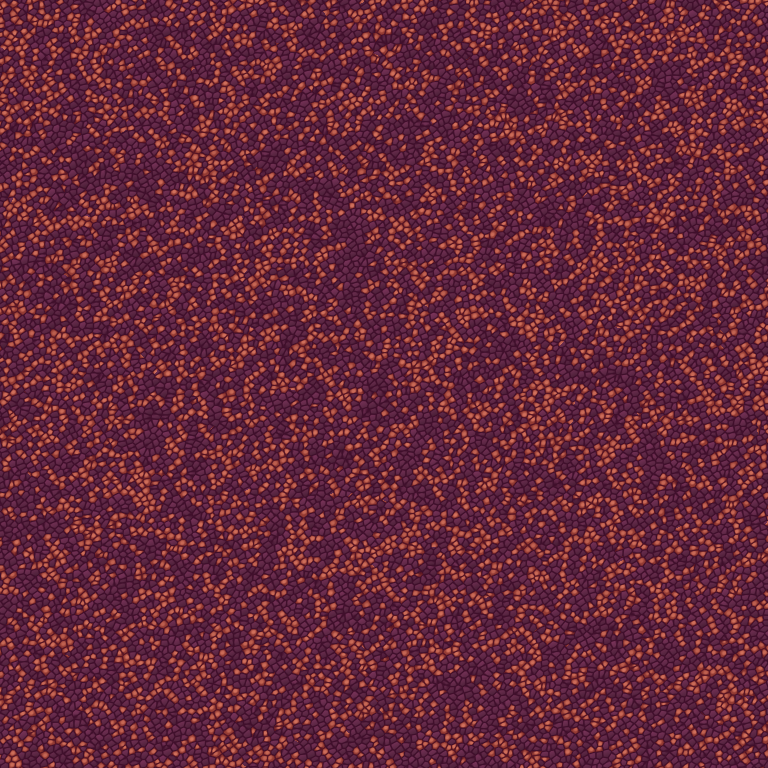
A three.js fragment shader for this texture:

```glsl
varying vec2 vUv;

const vec3 SHADOW = vec3(0.25, 0.06, 0.17);
const vec3 PLUM = vec3(0.38, 0.16, 0.28);
const vec3 MAROON = vec3(0.34, 0.08, 0.14);
const vec3 EMBER = vec3(0.58, 0.23, 0.20);
const vec3 ORANGE = vec3(0.82, 0.44, 0.36);

const vec2 THREADS = vec2(112.0, 134.0);
const float TILT = 0.6;
const float JITTER = 0.75;
const float ORANGE_SHARE = 0.36;

vec2 hash2(vec2 cell) {
  vec3 q = fract(cell.xyx * vec3(0.1031, 0.1030, 0.0973));
  q += dot(q, q.yzx + 33.33);
  return fract((q.xx + q.yz) * q.zy);
}

vec2 rotate(vec2 p, float angle) {
  float c = cos(angle);
  float s = sin(angle);
  return vec2(c * p.x + s * p.y, c * p.y - s * p.x);
}

// Nearest stitch: xy = offset from its centre, zw = its cell; gap grows inward
vec4 nearestStitch(vec2 p, float jitter, out float gap) {
  vec2 base = floor(p);
  vec4 stitch = vec4(0.0);
  float first = 9.0;
  float second = 9.0;
  for (int y = -1; y <= 1; y++) {
    for (int x = -1; x <= 1; x++) {
      vec2 cell = base + vec2(float(x), float(y));
      vec2 offset = p - cell - 0.5 - jitter * (hash2(cell + 200.0) - 0.5);
      float d = length(offset);
      if (d < first) {
        second = first;
        first = d;
        stitch = vec4(offset, cell);
      } else {
        second = min(second, d);
      }
    }
  }
  gap = second - first;
  return stitch;
}

// Faint drift in how densely the orange yarn surfaces
float drift(vec2 uv) {
  return sin(uv.x * 19.0 + 3.0 * sin(uv.y * 11.0)) * sin(uv.y * 23.0 + 2.0 * sin(uv.x * 13.0));
}

vec3 plumStitch(float body, float light, float tone) {
  vec3 yarn = PLUM * (0.90 + 0.22 * tone + 0.25 * light);
  return mix(SHADOW, yarn, body);
}

vec3 orangeStitch(float body, float light, float tone, float radius) {
  vec3 yarn = mix(MAROON, EMBER, body);
  float core = smoothstep(0.56, 0.12, radius - 0.25 * light);
  return mix(yarn, ORANGE, core * body * (0.65 + 0.35 * tone));
}

void main() {
  vec2 p = rotate(vUv, TILT) * THREADS;
  float gap;
  vec4 stitch = nearestStitch(p, JITTER, gap);
  vec2 seed = hash2(stitch.zw + 431.0);

  // Rounded relief lit from above
  float body = smoothstep(0.02, 0.42, gap);
  float light = dot(rotate(stitch.xy, -TILT), vec2(-0.3, 0.9));
  float radius = length(stitch.xy);

  float share = ORANGE_SHARE + 0.04 * drift(vUv);
  vec3 color = seed.x < share
    ? orangeStitch(body, light, seed.y, radius)
    : plumStitch(body, light, seed.y);
  gl_FragColor = vec4(color, 1.0);
}
```
